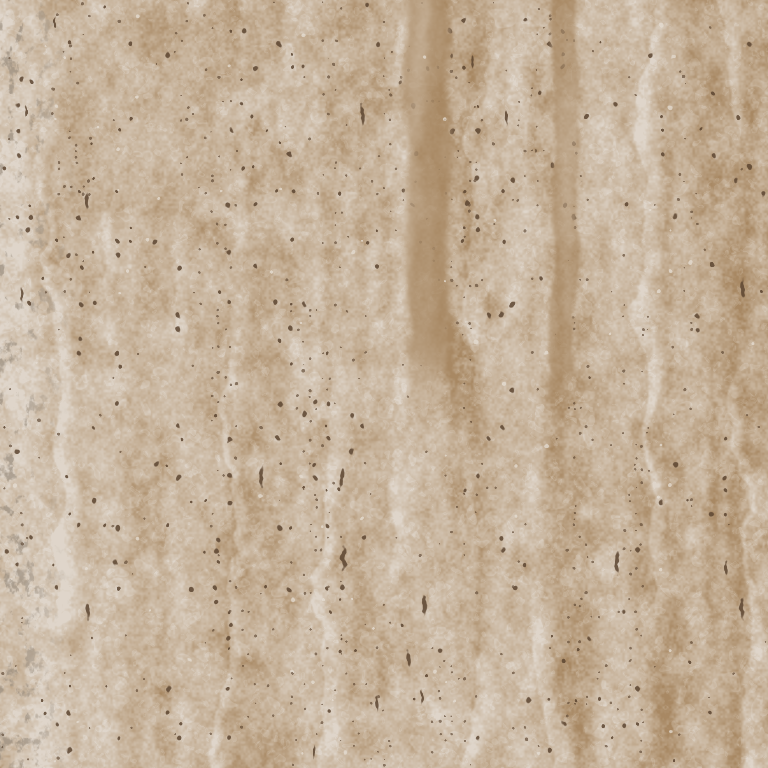
Give the GLSL for this texture, as a three.js fragment shader.

```glsl
#define TAN vec3(0.685, 0.570, 0.435)
#define SAND vec3(0.772, 0.688, 0.588)
#define CREAM vec3(0.835, 0.780, 0.715)
#define PIT_COLOR vec3(0.36, 0.27, 0.19)
#define CRYSTAL_COLOR vec3(0.90, 0.87, 0.83)
#define BASE_TONE 0.45
#define BAND_GAIN 1.15
#define MOTTLE_GAIN 1.0
#define GRAIN_GAIN 0.30
#define VEIN_COUNT 9
#define VEIN_GAIN 0.42

varying vec2 vUv;

float hash(vec2 p) {
  vec3 q = fract(p.xyx * 0.1031);
  q += dot(q, q.yzx + 33.33);
  return fract((q.x + q.y) * q.z);
}

vec2 hash2(vec2 p) {
  return vec2(hash(p), hash(p + 57.3));
}

float noise(vec2 p) {
  vec2 i = floor(p), f = fract(p);
  f = f * f * (3.0 - 2.0 * f);
  float low = mix(hash(i), hash(i + vec2(1.0, 0.0)), f.x);
  float high = mix(hash(i + vec2(0.0, 1.0)), hash(i + 1.0), f.x);
  return mix(low, high, f.y);
}

float fbm(vec2 p) {
  float sum = 0.0, gain = 0.5;
  for (int i = 0; i < 4; i++) {
    sum += gain * noise(p);
    p = p * 2.03 + 17.7;
    gain *= 0.55;
  }
  return sum / 0.99;
}

// Rounded mineral nodules with a paler rim
float nodules(vec2 p, float cells, float chance) {
  vec2 g = p * cells + 0.8 * vec2(noise(p * cells * 1.7), noise(p * cells * 1.7 + 40.0));
  vec2 id = floor(g);
  float mask = 0.0;
  for (int y = -1; y <= 1; y++) {
    for (int x = -1; x <= 1; x++) {
      vec2 cell = id + vec2(float(x), float(y));
      float radius = mix(0.2, 0.6, hash(cell + 9.1));
      float d = length(g - cell - hash2(cell)) / radius;
      float disc = (1.0 - smoothstep(0.75, 1.05, d)) * mix(0.55, 1.0, smoothstep(0.2, 0.8, d));
      mask = max(mask, disc * step(hash(cell + 3.7), chance));
    }
  }
  return mask;
}

// Ragged holes, gathered along vertical seams
float pits(vec2 p, vec2 cells, float chance, vec2 size) {
  vec2 g = p * cells, id = floor(g);
  float seam = smoothstep(0.45, 0.95, noise(vec2(id.x / cells.x * 28.0, id.y / cells.y * 2.5)));
  vec2 center = 0.35 + 0.3 * hash2(id);
  vec2 d = (fract(g) - center) / (size * cells * mix(0.45, 1.0, hash(id + 5.0)));
  d.x += (noise(vec2(p.y * 110.0, id.x)) - 0.5) * 1.3;
  float shape = length(d) + 0.6 * (noise(p * 260.0) - 0.5);
  return (1.0 - smoothstep(0.55, 1.1, shape)) * step(hash(id + 21.0), chance * (0.2 + 2.4 * seam));
}

// Pale meandering vein: crisp on one side, fading on the other
float vein(vec2 p, float seed) {
  float x = (seed + 0.2 + 0.6 * hash(vec2(seed, 4.0))) / float(VEIN_COUNT);
  x += 0.050 * (noise(vec2(p.y * 4.0, seed * 7.0)) - 0.5);
  x += 0.022 * (noise(vec2(p.y * 17.0, seed * 5.0)) - 0.5);
  x += 0.008 * (noise(vec2(p.y * 60.0, seed * 3.0)) - 0.5);
  float width = 0.004 + 0.020 * noise(vec2(p.y * 7.0, seed * 11.0));
  float d = p.x - x;
  float body = smoothstep(-0.003, 0.002, d) * (1.0 - smoothstep(width * 0.5, width * 1.6, d));
  return body * smoothstep(0.35, 0.62, noise(vec2(p.y * 3.0, seed * 13.0)));
}

// Smooth tan bed hanging from the top edge down to "bottom"
float tanBed(vec2 p, float x, float halfWidth, float bottom) {
  float d = abs(p.x - x + 0.025 * (fbm(vec2(p.y * 9.0, x * 90.0)) - 0.5));
  float side = 1.0 - smoothstep(halfWidth * 0.65, halfWidth * 1.15, d);
  return side * smoothstep(-0.04, 0.05, p.y - bottom + 0.1 * (noise(p * 40.0) - 0.5));
}

void main() {
  vec2 p = vUv;

  // Vertical sediment bands
  float bend = 0.030 * (fbm(p * vec2(7.0, 5.0)) - 0.5) + 0.008 * (noise(p * 45.0) - 0.5);
  float x = p.x + bend;
  float bands = fbm(vec2(x * 15.0, p.y * 1.3)) - 0.5;
  bands += 0.22 * (noise(vec2(x * 70.0, p.y * 3.0 + 8.0)) - 0.5);
  float bed = max(tanBed(p, 0.556, 0.032, 0.49), 0.8 * tanBed(p, 0.732, 0.018, 0.50));
  float rough = 1.0 - 0.75 * bed;
  float leftCrust = 1.0 - smoothstep(0.02, 0.11, x);

  // Mottling, nodules and grain
  float tone = BASE_TONE + BAND_GAIN * bands - 0.48 * bed + 0.36 * leftCrust;
  tone += 0.10 * (0.5 - p.y) + 0.10 * (1.0 - smoothstep(0.1, 0.4, p.x));
  tone += MOTTLE_GAIN * rough * (fbm(p * vec2(42.0, 30.0)) - 0.5);
  tone += GRAIN_GAIN * rough * (noise(p * 190.0) + noise(p * 330.0) - 1.0);
  tone += rough * (0.20 * nodules(p, 46.0, 0.22) + 0.18 * nodules(p + 3.0, 100.0, 0.25));
  float veins = 0.0;
  for (int i = 0; i < VEIN_COUNT; i++) veins = max(veins, vein(p, float(i)));
  tone += VEIN_GAIN * rough * veins;
  tone = clamp(tone, -0.15, 1.3);
  vec3 color = tone < 0.5 ? mix(TAN, SAND, tone * 2.0) : mix(SAND, CREAM, tone * 2.0 - 1.0);

  // Grey crust hollows, bright crystals and dark pits
  float hollows = leftCrust * smoothstep(0.60, 0.78, fbm(p * vec2(75.0, 60.0)));
  color = mix(color, vec3(0.60, 0.55, 0.49), 0.7 * hollows);
  color = mix(color, CRYSTAL_COLOR, 0.75 * pits(p + 7.0, vec2(75.0), 0.025, vec2(0.0035)));
  float holes = pits(p, vec2(62.0), 0.07, vec2(0.0038, 0.0045));
  holes = max(holes, 0.75 * pits(p + 2.0, vec2(125.0), 0.05, vec2(0.0024)));
  holes = max(holes, pits(p + 5.0, vec2(48.0, 17.0), 0.035, vec2(0.0035, 0.016)));
  color = mix(color, PIT_COLOR, 0.85 * holes * rough);
  gl_FragColor = vec4(color, 1.0);
}
```
